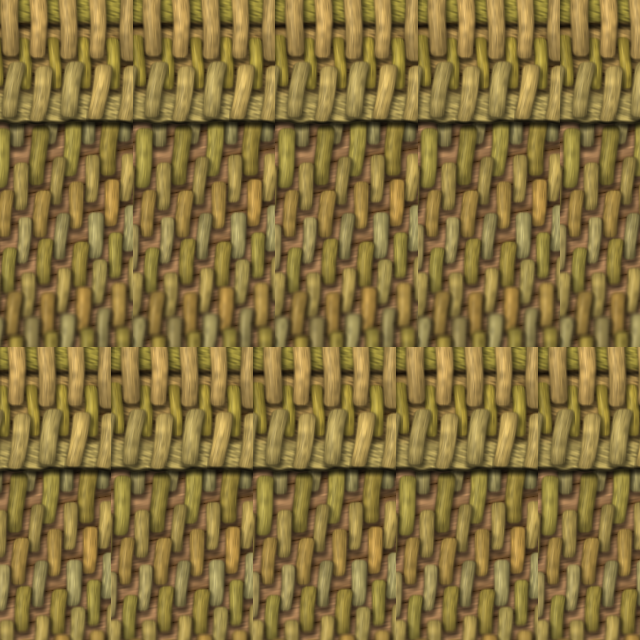
Give the GLSL for this texture, as a Shadertoy shader.

```glsl
#define UNITS_ACROSS 17.96
#define TILE vec2(4.0, 9.75)
#define TILE_ORIGIN 3.72
#define ROW_SHIFT 0.61
#define TOP_PITCH 0.83
#define RIM_Y 3.45
#define TWILL_RISE 0.1
#define SHADOW 0.5
#define EDGE_SOFTNESS 0.045

const vec3 DARK = vec3(0.25, 0.16, 0.06);
const vec3 PINK = vec3(0.66, 0.50, 0.34);
const vec3 LEAF = vec3(0.52, 0.47, 0.20);
const vec3 STRAW = vec3(0.73, 0.62, 0.36);
const vec3 OLIVE = vec3(0.62, 0.55, 0.22);
const vec3 REED = vec3(0.69, 0.61, 0.35);
const vec3 TWILL[4] = vec3[4](vec3(0.61, 0.55, 0.25), vec3(0.64, 0.57, 0.31),
                              vec3(0.68, 0.56, 0.28), vec3(0.63, 0.59, 0.37));

float hash(vec2 p) {
    return fract(sin(dot(p, vec2(127.1, 311.7))) * 43758.5);
}

float noise(vec2 p) {
    vec2 i = floor(p), f = fract(p);
    f = f * f * (3.0 - 2.0 * f);
    return mix(mix(hash(i), hash(i + vec2(1, 0)), f.x),
               mix(hash(i + vec2(0, 1)), hash(i + vec2(1, 1)), f.x), f.y);
}

float bell(float x) {
    return exp(-x * x);
}

float roundedBox(vec2 p, vec2 size, float radius) {
    vec2 q = abs(p) - size + radius;
    return length(max(q, 0.0)) + min(max(q.x, q.y), 0.0) - radius;
}

// One upright strand: drop shadow, then a rounded fibrous body
void strand(inout vec3 col, vec2 p, vec2 size, vec3 tint, float seed, float soft) {
    float radius = size.x * 0.7;
    float shadowDist = roundedBox(p - vec2(0.04, 0.1), size, radius);
    col *= 1.0 - SHADOW * (1.0 - smoothstep(-0.05, 0.14, shadowDist));

    float u = clamp(p.x / size.x, -1.0, 1.0);
    float v = clamp(p.y / size.y, -1.0, 1.0);
    float light = 0.55 + 0.47 * sqrt(1.0 - 0.92 * u * u) - 0.09 * u;
    light *= 1.0 - 0.2 * v * v * v * v - 0.06 * v;
    float crisp = 1.0 - smoothstep(0.05, 0.09, soft);
    float fibre = noise(vec2(p.x * 30.0, p.y * 4.0) + seed * 91.0) - 0.5;
    float blotch = noise(p * vec2(7.0, 5.0) + seed * 53.0) - 0.5;
    light *= 1.0 + 0.2 * fibre * crisp + 0.24 * blotch;

    vec3 body = tint * mix(0.88, 1.06, seed);
    body = mix(body, body * vec3(1.05, 0.94, 0.85), fract(seed * 13.0) * 0.5);
    body = body * light + 0.07 * bell(u * 3.5 + 0.9) * (1.0 - v * v);
    float d = roundedBox(p, size, radius);
    col = mix(col, body, 1.0 - smoothstep(-soft, soft, d));
}

// A row of evenly pitched strands with small variations
void strandRow(inout vec3 col, vec2 t, vec2 start, float pitch, float rise,
               vec2 size, float lean, vec3 tint, float id, float soft) {
    float column = round((t.x - start.x) / pitch);
    float seed = hash(vec2(column + 3.0, id + 5.0));
    vec2 p = t - start - vec2(pitch, -rise) * column;
    p += (vec2(seed, fract(seed * 7.0)) - 0.5) * vec2(0.08, 0.2);
    p.x += lean * p.y + 0.025 * sin(p.y * 3.0 + seed * 6.0);
    size.x *= 0.9 + 0.2 * fract(seed * 17.0) - 0.07 * p.y / size.y;
    strand(col, p, size, tint, seed, soft);
}

// Upper border: three staggered rows over horizontal canes
vec3 border(vec2 t, float soft) {
    float grain = noise(vec2(t.x * 4.0 + t.y * 5.0, t.y * 18.0 - t.x * 6.0));
    float cane = sqrt(abs(sin((t.y + 0.1 * t.x) * 4.2)));
    vec3 col = mix(DARK, mix(PINK, OLIVE, 0.4), cane);
    col = mix(col, LEAF * (1.15 - 0.5 * t.y * t.y), 1.0 - smoothstep(0.56, 0.7, t.y));
    col = mix(col, REED * 0.95, smoothstep(2.4, 2.8, t.y));
    col *= 0.8 + 0.4 * grain;
    col *= 1.0 - 0.7 * bell((t.y - 0.72) / 0.1);
    strandRow(col, t, vec2(0.17, 1.78), TOP_PITCH, 0.0, vec2(0.18, 0.72), -0.05, OLIVE, 21.0, soft);
    strandRow(col, t, vec2(0.54, 0.45), TOP_PITCH, 0.0, vec2(0.24, 1.22), 0.0, STRAW, 22.0, soft);
    strandRow(col, t, vec2(0.62, 2.56), TOP_PITCH, 0.0, vec2(0.24, 0.78), 0.15, REED, 23.0, soft);
    return col;
}

// Lower field: staggered twill over rising canes
vec3 twill(vec2 t, float soft) {
    float height = t.y + 0.16 * t.x;
    float band = sqrt(abs(sin(3.14159 * height / 0.8)));
    float grain = noise(vec2(t.x * 3.0, height * 20.0));
    vec3 col = mix(DARK, PINK, band) * (0.9 + 0.25 * grain);
    for (int r = -1; r < 9; r++) {
        float n = float(r);
        vec2 start = vec2(0.32 + 0.5 * float(r & 1) + 0.05 * n, 4.4 + 0.86 * n - 0.02 * n * n);
        vec2 size = vec2(r == 0 ? 0.23 : 0.2, r == 0 ? 0.84 : 0.68 - 0.01 * n);
        strandRow(col, t, start, 1.0, TWILL_RISE, size, 0.07, TWILL[r & 3], n, soft);
    }
    return col * (1.0 - 0.1 * smoothstep(7.0, 9.7, t.y));
}

void mainImage(out vec4 fragColor, in vec2 fragCoord) {
    vec2 q = fragCoord / iResolution.xy;
    q = vec2(q.x, 1.0 - q.y) * UNITS_ACROSS;
    float pixel = UNITS_ACROSS / iResolution.x;

    // Shifted tiles, with y running down inside each
    float tileRow = floor(q.y / TILE.y);
    float x = mod(q.x - TILE_ORIGIN + ROW_SHIFT * tileRow, TILE.x);
    vec2 t = vec2(x, q.y - tileRow * TILE.y);

    // Focus softens toward the foot of each tile
    float soft = max(max(pixel, EDGE_SOFTNESS), 0.11 * smoothstep(5.5, 9.5, t.y));
    float gap = t.y - RIM_Y - 0.1 * (noise(vec2(t.x * 3.0, 2.0)) - 0.5);
    vec3 col = mix(border(t, soft), twill(t, soft), smoothstep(-pixel, pixel, gap));
    col *= mix(0.25, 1.0, smoothstep(0.02, gap > 0.0 ? 0.24 : 0.12, abs(gap)));
    fragColor = vec4(clamp(col, 0.0, 1.0), 1.0);
}
```
